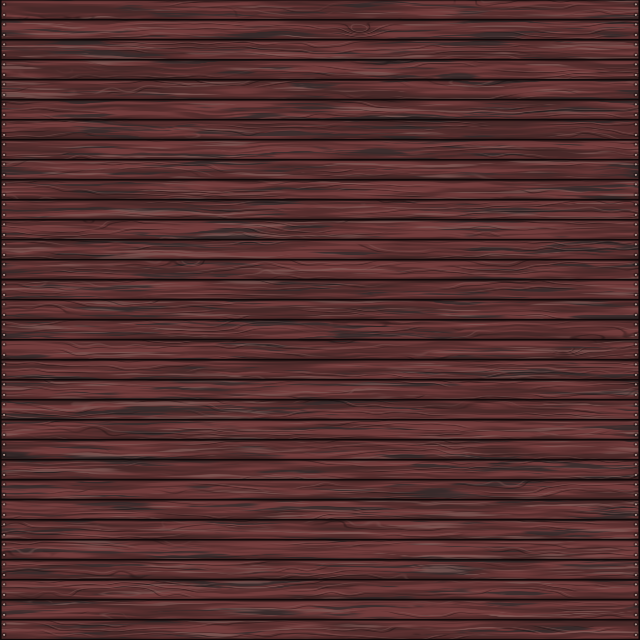
This texture is drawn by a Shadertoy shader. Its source:

```glsl
// Dark red wooden siding: full-width horizontal planks split by black seams,
// with two nails at each end. Grain is stretched value noise, bent by a slow
// warp and reseeded per plank; veins are wavy contour lines along the grain.
#define PLANKS 32.0
#define SEAM_HALF 0.035
#define SEAM_SHIFT 0.015
#define NAIL_INSET 0.0065
#define NAIL_RADIUS 0.0016
#define WARP 0.35
#define VEIN_COUNT 3.0
#define KNOT_CHANCE 0.06

const vec3 SEAM = vec3(0.055, 0.030, 0.032);
const vec3 SOOT = vec3(0.185, 0.158, 0.160);
const vec3 DARK = vec3(0.275, 0.155, 0.153);
const vec3 WOOD = vec3(0.335, 0.175, 0.175);
const vec3 RED  = vec3(0.440, 0.230, 0.230);
const vec3 WORN = vec3(0.500, 0.355, 0.340);
const vec3 NAIL = vec3(0.660, 0.580, 0.550);

float hash(vec2 p) {
    vec3 q = fract(p.xyx * vec3(0.1031, 0.1030, 0.0973));
    q += dot(q, q.yzx + 33.33);
    return fract((q.x + q.y) * q.z);
}

float noise(vec2 p) {
    vec2 i = floor(p), f = fract(p);
    f = f * f * (3.0 - 2.0 * f);
    return mix(mix(hash(i), hash(i + vec2(1, 0)), f.x),
               mix(hash(i + vec2(0, 1)), hash(i + vec2(1, 1)), f.x), f.y);
}

float fbm(vec2 p) {
    float sum = 0.0, amp = 0.55;
    for (int i = 0; i < 3; i++) {
        sum += amp * noise(p);
        p = p * 2.1 + 17.3;
        amp *= 0.5;
    }
    return sum;
}

// Wood colour at x along the canvas and v across one plank
vec3 plankColor(float x, float v, float row) {
    vec2 seed = vec2(hash(vec2(row, 3.0)), hash(vec2(row, 8.0))) * 90.0;
    float w = v + WARP * (fbm(vec2(x * 9.0, v * 1.2) + seed) - 0.5);

    // Occasional knot that rings the veins
    vec2 k = vec2((x - hash(vec2(row, 21.0))) * 24.0, (v - 0.5) * 2.0);
    float knot = step(hash(vec2(row, 34.0)), KNOT_CHANCE) * exp(-3.0 * dot(k, k));

    // Base tone: bands, fine fibres, paler top half and a shift per plank
    float band = fbm(vec2(x * 6.0, w * 4.5) + seed.yx);
    float fibre = noise(vec2(x * 13.0, w * 11.0) + seed);
    float tone = 0.46 + 0.9 * (band - 0.48) + 0.55 * (fibre - 0.5)
               + 0.1 * (hash(vec2(row, 55.0)) - 0.5) + 0.12 * (v - 0.5) - 0.2 * knot;
    vec3 col = mix(DARK, WOOD, smoothstep(0.08, 0.4, tone));
    col = mix(col, RED, smoothstep(0.36, 0.72, tone));

    // Sooty and worn streaks
    float soot = fbm(vec2(x * 8.0, w * 5.5) + seed + 31.0);
    float worn = fbm(vec2(x * 7.0, w * 6.5) + seed.yx + 67.0);
    col = mix(col, SOOT, 0.8 * smoothstep(0.58, 0.73, soot));
    col = mix(col, WORN, 0.7 * smoothstep(0.60, 0.78, worn));

    // Thin wavy veins, each a dark line beside a pale one
    float bend = noise(vec2(x * 8.0, v * 1.5) + seed + 5.0)
               + 0.3 * noise(vec2(x * 34.0, v * 2.0) + seed);
    float field = VEIN_COUNT * (v + 0.7 * bend) + 2.0 * knot;
    float width = 0.05 + 0.5 * fwidth(field);
    float pale = 1.0 - smoothstep(0.0, width, abs(fract(field) - 0.5));
    float dark = 1.0 - smoothstep(0.0, width, abs(fract(field + 0.25) - 0.5));
    float fade = smoothstep(0.35, 0.75, noise(vec2(x * 9.0, v * 2.5) + seed + 43.0));
    col *= 1.0 - 0.28 * dark * fade;
    return mix(col, WORN, 0.38 * pale * fade);
}

void mainImage(out vec4 fragColor, in vec2 fragCoord) {
    vec2 uv = fragCoord / iResolution.xy;
    float px = 1.0 / iResolution.y;
    float row = floor(uv.y * PLANKS);
    float v = fract(uv.y * PLANKS);
    vec3 col = plankColor(uv.x, v, row);

    // Soft plank edges, then the seam along the bottom of each plank
    float edge = abs(fract(v + 0.5 - SEAM_SHIFT) - 0.5);
    float blur = px * PLANKS;
    col *= mix(0.82, 1.02, smoothstep(0.04, 0.18, edge));
    col = mix(SEAM, col, smoothstep(SEAM_HALF - 0.4 * blur, SEAM_HALF + 0.7 * blur, edge));

    // Dark border at both ends
    float side = min(uv.x, 1.0 - uv.x);
    col = mix(SEAM, col, smoothstep(0.001, 0.004, side));

    // Mirrored nail pairs with a soft dark rim
    vec2 toNail = vec2(side - NAIL_INSET, (abs(v - 0.52) - 0.26) / PLANKS);
    float d = length(toNail) - NAIL_RADIUS;
    col *= 1.0 - 0.4 * (1.0 - smoothstep(0.0, 0.002 + px, d));
    col = mix(NAIL, col, smoothstep(-0.5 * px, 0.5 * px, d));

    fragColor = vec4(col, 1.0);
}
```
